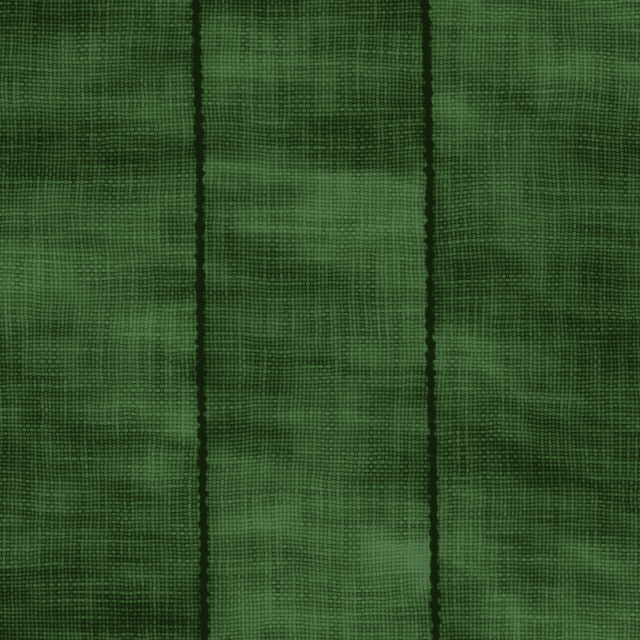
A Shadertoy shader for this texture:

```glsl
// Green plain-weave linen in three panels, divided by two dark, slightly leaning seams.
// Crossing sine threads make the weave; layered noise adds slubs, creases and wear;
// the summed light value is then turned into colour by a three-stop ramp.

#define THREADS 160.0        // threads across and down
#define WEAVE_DEPTH 0.58     // contrast of the weave
#define SLUB_DEPTH 0.34      // tone change along single threads
#define CREASE_DEPTH 0.95    // strength of the creases
#define SEAM_START 0.307     // first seam at the top edge
#define SEAM_STEP 0.357      // distance between seams
#define SEAM_LEAN 0.015      // sideways drift from top to bottom
#define SEAM_WIDTH 0.0062    // half width of the seam groove
#define STITCHES 46.0        // stitches along a seam
#define BASE_LIGHT 0.57      // mean light value

const float PI = 3.14159265;
const vec3 SHADOW = vec3(0.07, 0.12, 0.04);
const vec3 CLOTH = vec3(0.20, 0.33, 0.16);
const vec3 SHEEN = vec3(0.33, 0.47, 0.30);

float hash(vec2 p) {
    return fract(sin(dot(p, vec2(127.1, 311.7))) * 43758.5453);
}

float noise(vec2 p) {
    vec2 i = floor(p), f = fract(p);
    f = f * f * (3.0 - 2.0 * f);
    return mix(mix(hash(i), hash(i + vec2(1, 0)), f.x),
               mix(hash(i + vec2(0, 1)), hash(i + vec2(1, 1)), f.x), f.y);
}

float fbm(vec2 p) {
    float sum = 0.0, amp = 0.5;
    for (int i = 0; i < 5; i++) {
        sum += amp * noise(p);
        p = mat2(1.7, 0.5, -0.5, 1.9) * p + 7.3;
        amp *= 0.5;
    }
    return sum;
}

// Centre of a seam at height y, with a slight hand-sewn wobble
float seamX(float index, float y) {
    return SEAM_START + SEAM_STEP * index + (SEAM_LEAN + 0.003 * index) * (1.0 - y)
         + 0.004 * (noise(vec2(index * 9.0, y * 7.0)) - 0.5);
}

// Height of the interlaced threads, including each thread's own tone
float weave(vec2 uv) {
    vec2 bend = vec2(noise(uv * 9.0), noise(uv * 9.0 + 31.0))
              + 0.25 * vec2(noise(uv * 45.0), noise(uv * 45.0 + 17.0));
    vec2 p = uv * THREADS + 1.3 * bend;
    vec2 cell = floor(p);
    vec2 s = abs(sin(PI * p));
    vec2 side = 1.0 - 2.0 * mod(cell, 2.0);
    float over = side.x * side.y;

    float warp = s.x * (0.6 + 0.4 * over * s.y);
    float weft = s.y * (0.6 - 0.4 * over * s.x);
    float warpTone = noise(vec2(cell.x * 3.7, uv.y * 14.0)) - 0.5;
    float weftTone = noise(vec2(uv.x * 14.0, cell.y * 3.7 + 90.0)) - 0.4;
    float tone = mix(weftTone, warpTone, smoothstep(-0.15, 0.15, warp - weft));

    // Fade the threads once they are too fine for the canvas
    float visible = 1.0 - smoothstep(0.4, 0.9, THREADS / iResolution.y);
    return visible * WEAVE_DEPTH * (max(warp, weft) - 0.6) + SLUB_DEPTH * tone;
}

// Mostly horizontal creases, different in each panel
float creases(vec2 uv, float panel) {
    vec2 p = uv + vec2(panel * 4.7, panel * 2.3);
    p.y += uv.x * (0.04 + 0.13 * panel * (panel - 1.0));
    p += 0.04 * (fbm(uv * 5.0 + panel * 11.0) - 0.5);
    float broad = fbm(p * vec2(3.0, 9.0)) - 0.48;
    float fine = fbm(p * vec2(9.0, 24.0) + 40.0) - 0.48;
    float ridge = 1.0 - abs(2.0 * noise(p * vec2(2.5, 7.0) + 60.0) - 1.0);
    return 0.75 * broad + 0.4 * fine + 0.16 * (pow(ridge, 6.0) - 0.25);
}

void mainImage(out vec4 fragColor, in vec2 fragCoord) {
    vec2 uv = fragCoord / iResolution.xy;

    // Seams: frayed dark groove, soft shade to its right, puckers around it
    float panel = 0.0, groove = 0.0, pucker = 0.0;
    for (int i = 0; i < 2; i++) {
        float id = float(i);
        float d = uv.x - seamX(id, uv.y);
        panel += step(0.0, d);
        float stitch = sin(2.0 * PI * (STITCHES * uv.y + 18.0 * d) + 3.0 * noise(uv.yy * 12.0 + id));
        float fray = noise(vec2(uv.x * 90.0, uv.y * 170.0)) - 0.5;
        float edge = abs(d) + 0.0013 * stitch + 0.005 * fray;
        groove += 1.0 - smoothstep(0.35 * SEAM_WIDTH, 1.45 * SEAM_WIDTH, edge);
        float shade = d > 0.0 ? 0.016 : 0.009;
        groove += 0.22 * exp(-abs(d) / shade);
        pucker += exp(-abs(d) / 0.03) * (noise(vec2(d * 20.0 + id * 8.0, uv.y * 34.0)) - 0.42);
    }

    // Combine the light, then colour it
    float light = BASE_LIGHT + weave(uv) + CREASE_DEPTH * creases(uv, panel) + 0.28 * pucker;
    light += 0.07 * (hash(floor(uv * THREADS * 3.0)) - 0.5);
    light = clamp(light, 0.0, 1.0) * (1.0 - 0.88 * clamp(groove, 0.0, 1.0));
    vec3 color = mix(SHADOW, CLOTH, smoothstep(0.0, 1.0, light / 0.58 * 0.5 + 0.0) * 2.0);
    color = light < 0.58 ? color : mix(CLOTH, SHEEN, (light - 0.58) / 0.42);
    fragColor = vec4(color, 1.0);
}
```
